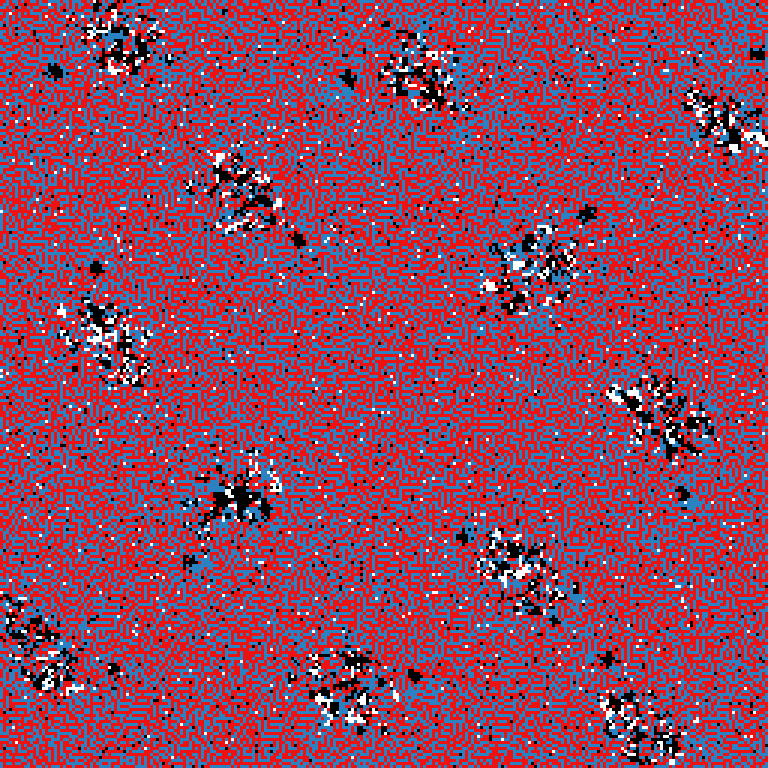
This texture is drawn by a Shadertoy shader. Its source:

```glsl
#define CELLS 256.0
#define MAZE_PERIOD 2.2
#define BLUE_LEVEL 0.055
#define BLACK_SPECKS 0.012
#define WHITE_SPECKS 0.008
#define CLUSTER_SIZE vec2(0.060, 0.041)
#define SATELLITE_RADIUS 0.0085
#define RED vec3(0.93, 0.07, 0.07)
#define BLUE vec3(0.17, 0.51, 0.76)
#define BLACK vec3(0.0)
#define WHITE vec3(1.0)

const float PI = 3.14159265;

float hash(vec2 p) {
    return fract(sin(dot(p, vec2(127.1, 311.7))) * 43758.5453);
}

float valueNoise(vec2 p) {
    vec2 i = floor(p), f = fract(p);
    f = f * f * (3.0 - 2.0 * f);
    return mix(mix(hash(i), hash(i + vec2(1, 0)), f.x),
               mix(hash(i + vec2(0, 1)), hash(i + vec2(1, 1)), f.x), f.y);
}

vec2 direction(float angle) {
    return vec2(cos(angle), sin(angle));
}

// Band-pass noise: random cells weighted by a windowed Bessel-like ripple
float maze(vec2 cell) {
    float sum = 0.0;
    for (int y = -3; y <= 3; y++)
    for (int x = -3; x <= 3; x++) {
        vec2 offset = vec2(x, y);
        float phase = 2.0 * PI * length(offset) / MAZE_PERIOD;
        float ripple = cos(phase - 0.25 * PI) * sqrt(2.0 / (PI * max(phase, 0.32)));
        sum += (hash(cell + offset) - 0.5) * ripple * exp(-dot(offset, offset) / 6.0);
    }
    return sum;
}

// A wavy ring of eight centres, then four outer ones
vec2 clusterCentre(int i) {
    float n = float(i), turn = 0.5 * PI * n;
    if (i >= 8) return 0.56 * direction(0.65 + turn);
    float radius = 0.332 - 0.052 * cos(2.0 * turn) - 0.034 * cos(turn) + 0.022 * sin(turn);
    return radius * direction(0.65 + 0.5 * turn);
}

// x: distance to clusters, y: distance to satellites, both 1 at the rim
vec2 clusterDistance(vec2 p) {
    vec2 nearest = vec2(100.0);
    for (int i = 0; i < 12; i++) {
        vec2 q = p - clusterCentre(i);
        vec2 axis = direction(i < 8 && i % 4 == 0 ? 0.65 : -0.75);
        vec2 along = vec2(dot(q, axis), dot(q, vec2(-axis.y, axis.x)));
        vec2 satellite = q - 0.1 * direction(2.4 * float(i) + 0.8);
        nearest = min(nearest, vec2(length(along / CLUSTER_SIZE),
                                    length(satellite) / SATELLITE_RADIUS));
    }
    return nearest;
}

vec3 cellColour(vec2 cell) {
    vec2 d = clusterDistance((cell + 0.5) / CELLS);
    float grain = hash(cell + 10.0 * hash(cell.yx + 71.3));
    float jitter = 0.45 * (hash(cell + 37.7) - 0.5);

    // Black and white flecks inside ragged clusters
    float rim = d.x + 1.2 * (valueNoise(cell / 4.0 + 19.0) - 0.5);
    if (rim < 1.0) {
        if (valueNoise(cell / 1.8 + 53.0) + jitter > 0.77) return WHITE;
        if (valueNoise(cell / 2.1 + 91.0) - jitter > 0.61) return BLACK;
    }
    if (d.y + 2.5 * jitter < 1.0) return BLACK;

    // Loose specks
    if (grain < BLACK_SPECKS) return BLACK;
    if (grain > 1.0 - WHITE_SPECKS) return WHITE;

    // Red and blue maze, with solid blue patches around the clusters
    float halo = max(exp(-0.5 * d.x * d.x), exp(-0.08 * d.y * d.y));
    float patches = smoothstep(0.55, 0.9, valueNoise(cell / 4.0 + 7.0));
    float drift = 0.12 * (valueNoise(cell / 14.0 + 131.0) - 0.5);
    float field = maze(cell) + drift + 0.7 * halo * patches;
    return field > BLUE_LEVEL ? BLUE : RED;
}

void mainImage(out vec4 fragColor, in vec2 fragCoord) {
    // Four samples per pixel smooth the cell edges
    vec3 colour = vec3(0.0);
    for (int i = 0; i < 4; i++) {
        vec2 shift = 0.5 * vec2(i % 2, i / 2) - 0.25;
        vec2 p = (fragCoord + shift - 0.5 * iResolution.xy) / iResolution.y;
        colour += 0.25 * cellColour(floor(p * CELLS));
    }
    fragColor = vec4(colour, 1.0);
}
```
